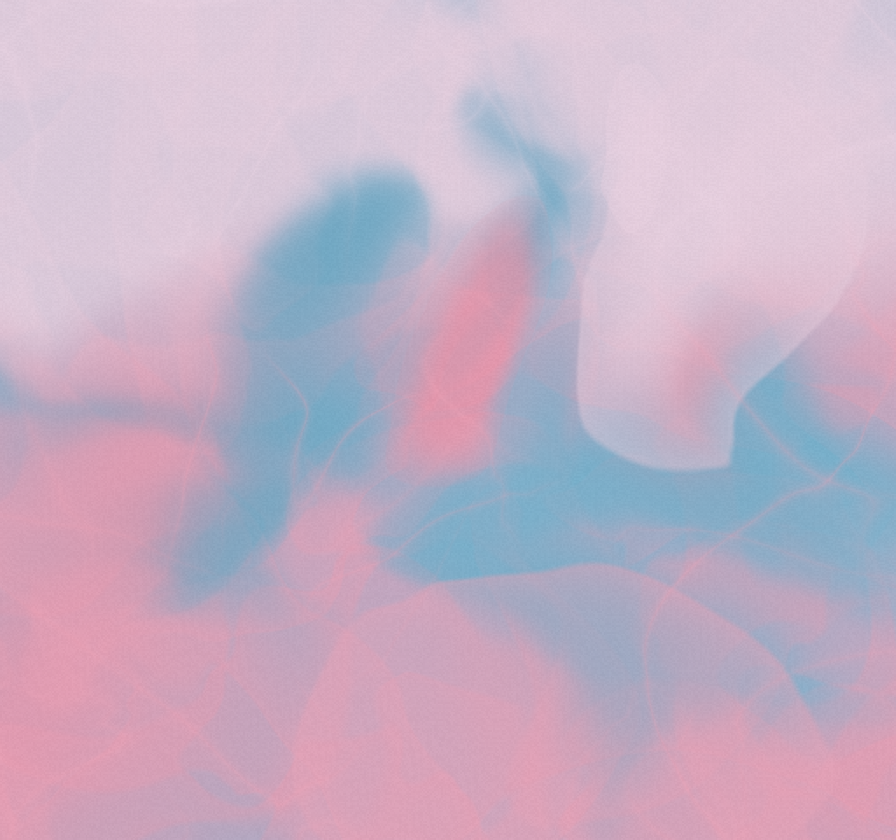
Reproduce this background procedurally as a Shadertoy shader.

```glsl
// Clouds of pale and rose ink drifting through blue water.
// Swirled gradient noise is cut into translucent sheets with bright rims,
// laid over a soft haze, with a few large plumes and thin filaments on top.

#define WATER vec3(0.46, 0.68, 0.785)
#define LILAC vec3(0.765, 0.655, 0.755)
#define PALE vec3(0.895, 0.800, 0.860)
#define ROSE vec3(0.890, 0.640, 0.720)
#define CORAL vec3(0.950, 0.555, 0.635)
#define FOLD 0.55
#define SHEETS 6
#define SHEET_OPACITY 0.42
#define STRANDS 4
#define STRAND_OPACITY 0.30
#define GRAIN 0.022

float hash(vec2 c) {
    return fract(sin(dot(c, vec2(127.1, 311.7))) * 43758.5453);
}

vec2 slope(vec2 c) {
    float a = 6.2832 * hash(c);
    return vec2(cos(a), sin(a));
}

// Gradient noise, roughly -0.7 to 0.7
float noise(vec2 p) {
    vec2 c = floor(p), f = p - c;
    vec2 u = f * f * f * (f * (f * 6.0 - 15.0) + 10.0);
    vec2 e = vec2(1.0, 0.0);
    float low = mix(dot(slope(c), f), dot(slope(c + e), f - e), u.x);
    float high = mix(dot(slope(c + e.yx), f - e.yx), dot(slope(c + 1.0), f - 1.0), u.x);
    return mix(low, high, u.y);
}

mat2 turn(float a) {
    return mat2(cos(a), sin(a), -sin(a), cos(a));
}

// Fold the plane with ever finer, weaker eddies
vec2 swirl(vec2 p, float seed) {
    float size = 2.4, strength = FOLD;
    for (int i = 0; i < 4; i++) {
        vec2 q = p * size + seed;
        p += strength / size * vec2(noise(q), noise(q.yx + 31.7));
        size *= 1.8;
        strength *= 0.75;
    }
    return p;
}

// Thin veil: crisp outer rim that fades inwards
float veil(float depth, float falloff) {
    return smoothstep(-0.012, 0.03, depth) * (0.25 + 0.75 * exp(-falloff * max(depth, 0.0)));
}

// Rounded ink head; hollow 0 is a soft solid, 1 is a rimmed bubble
float plume(vec2 p, vec2 center, vec2 radii, float tilt, float hollow) {
    float depth = 1.0 - length(turn(tilt) * (p - center) / radii);
    return mix(smoothstep(-0.02, 0.55, depth), veil(depth, 4.0), hollow);
}

// Soft elliptical spot
float spot(vec2 p, vec2 center, vec2 radii, float tilt) {
    vec2 q = turn(tilt) * (p - center) / radii;
    return exp(-dot(q, q));
}

void mainImage(out vec4 fragColor, in vec2 fragCoord) {
    vec2 p = fragCoord / iResolution.y;
    vec2 w = swirl(p, 4.3);
    vec2 gentle = mix(p, w, 0.45);

    // Height and warmth decide the ink colour
    float top = smoothstep(0.50, 0.78, gentle.y + 0.15 * noise(w * 3.0));
    float warm = spot(gentle, vec2(0.03, 0.10), vec2(0.22, 0.17), 0.0)
               + spot(gentle, vec2(0.15, 0.40), vec2(0.09, 0.20), 0.3)
               + 0.5 * spot(gentle, vec2(0.95, 0.05), vec2(0.25, 0.09), -0.3);

    // Open water showing between the clouds
    float gaps = spot(gentle, vec2(0.96, 0.45), vec2(0.26, 0.12), 0.0)
               + spot(gentle, vec2(0.38, 0.69), vec2(0.13, 0.07), -0.8)
               + 0.7 * spot(gentle, vec2(0.40, 0.48), vec2(0.12, 0.10), 0.0)
               + 0.6 * spot(gentle, vec2(0.66, 0.38), vec2(0.12, 0.08), 0.0);
    float density = noise(w * 2.6 + 7.0) + 0.4 * noise(w * 6.0);
    float cover = smoothstep(-0.38, 0.32, density + 0.17 + 0.16 * top + 0.2 * warm - 0.62 * gaps);

    // Haze
    vec3 color = WATER + 0.05 * noise(w * 2.0 + 20.0);
    color = mix(color, mix(LILAC, PALE, top), 0.88 * cover);
    color = mix(color, CORAL, 0.50 * clamp(warm, 0.0, 1.0));

    // Overlapping sheets
    for (int i = 0; i < SHEETS; i++) {
        float seed = 11.3 * float(i) + 2.0;
        vec2 s = turn(seed) * swirl(p, seed);
        float field = noise(s * vec2(2.2, 3.6) + seed) + 0.22 * noise(s * 7.0);
        vec3 tint = mix(mix(ROSE, CORAL, 0.45 * hash(vec2(seed, 1.0))), PALE, top);
        float alpha = veil(field - 0.04, 6.0) * mix(0.15, 1.0, cover);
        color = mix(color, tint, SHEET_OPACITY * alpha);
    }

    // Large plumes
    color = mix(color, ROSE, 0.65 * plume(gentle, vec2(0.69, 0.08), vec2(0.30, 0.22), 0.1, 0.85));
    color = mix(color, CORAL, 0.70 * plume(gentle, vec2(0.56, 0.58), vec2(0.09, 0.17), 0.15, 0.15));
    color = mix(color, PALE, 0.85 * plume(gentle, vec2(0.86, 0.69), vec2(0.16, 0.25), 0.15, 0.6));
    color = mix(color, CORAL, 0.45 * spot(gentle, vec2(0.89, 0.54), vec2(0.05, 0.09), 0.6));
    color = mix(color, PALE + 0.02, 0.70 * plume(gentle, vec2(0.745, 0.81), vec2(0.05, 0.11), 0.1, 0.5));

    // Fine filaments
    for (int i = 0; i < STRANDS; i++) {
        float seed = 17.9 * float(i) + 5.0;
        vec2 s = turn(seed) * swirl(p, seed);
        float strand = exp(-55.0 * abs(noise(s * vec2(2.0, 4.0) + seed)));
        strand *= smoothstep(-0.15, 0.35, noise(s * 3.0 - seed));
        color = mix(color, mix(CORAL, PALE + 0.03, max(top, 0.3)), STRAND_OPACITY * strand);
    }

    // Paper-like grain
    color += GRAIN * (hash(floor(p * 480.0)) - 0.5);
    fragColor = vec4(clamp(color, 0.0, 1.0), 1.0);
}
```
